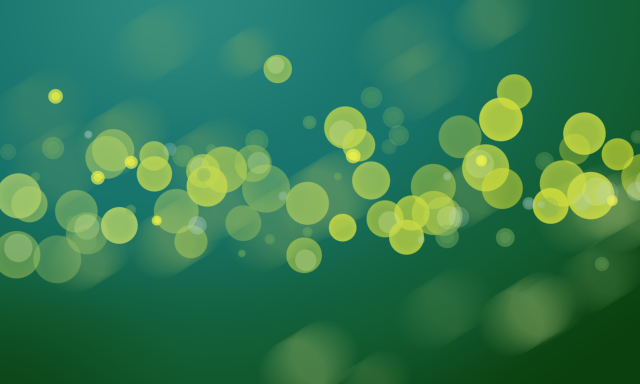
Reproduce this background procedurally as a WebGL 1 fragment shader.

```glsl
precision highp float;
// Yellow-green bokeh discs and motion-blurred lights over a teal to dark green gradient.

uniform vec2 u_resolution;

const int STREAK_COUNT = 24;
const int LARGE_COUNT = 44;
const int SMALL_COUNT = 46;
const float GOLDEN = 0.618034;

float hash(float id, float channel) {
    return fract(sin(id * 127.1 + channel * 311.7) * 43758.5453);
}

// Evenly spread across the width, gathered around a horizontal band.
vec2 scatter(float id, float seed, float aspect, float spread) {
    float x = fract(id * GOLDEN + seed * 0.37) + 0.03 * (hash(id, seed) - 0.5);
    float y = hash(id, seed + 1.0) + hash(id, seed + 2.0) - 1.0;
    return vec2(x * aspect, 0.53 + spread * y);
}

// Teal glow from the upper left, falling to deep green in the lower corners.
vec3 backdrop(vec2 p, float aspect) {
    float d = length((p - vec2(0.28 * aspect, 1.0)) * vec2(0.78, 1.0));
    vec3 color = mix(vec3(0.17, 0.54, 0.50), vec3(0.09, 0.46, 0.43), smoothstep(0.0, 0.5, d));
    color = mix(color, vec3(0.07, 0.37, 0.21), smoothstep(0.48, 0.95, d));
    color = mix(color, vec3(0.04, 0.25, 0.05), smoothstep(0.88, 1.3, d));
    float side = abs(p.x / aspect - 0.5) * 2.0;
    float corner = smoothstep(0.35, 1.0, side) * smoothstep(0.35, 0.0, p.y);
    return mix(color, vec3(0.04, 0.25, 0.06), 0.6 * corner);
}

float disc(vec2 q, float radius, float blur) {
    return 1.0 - smoothstep(radius - blur, radius + blur, length(q));
}

// Coverage of a disc smeared along a direction by +-reach.
float smearedDisc(vec2 q, float radius, float reach, vec2 direction) {
    float along = dot(q, direction);
    float across = dot(q, vec2(-direction.y, direction.x));
    float chord = sqrt(max(radius * radius - across * across, 0.0));
    float overlap = min(along + reach, chord) - max(along - reach, -chord);
    return clamp(overlap / (2.0 * reach), 0.0, 1.0);
}

vec3 addStreak(vec3 color, vec2 p, float id, float aspect) {
    vec2 center = scatter(id, 3.0, aspect, 0.55);
    float radius = mix(0.045, 0.095, sqrt(hash(id, 7.0)));
    float cover = smearedDisc(p - center, radius, radius * 0.62, normalize(vec2(0.85, 0.52)));
    // Faint steps, as from a stack of offset discs.
    cover = mix(cover, floor(cover * 12.0 + 0.5) / 12.0, 0.6);
    float opacity = mix(0.2, 0.52, hash(id, 8.0));
    return mix(color, vec3(0.52, 0.66, 0.38), cover * opacity);
}

vec3 addLargeDisc(vec3 color, vec2 p, float id, float aspect, float blur) {
    vec2 center = scatter(id, 11.0, aspect, 0.36);
    vec2 q = p - center;
    float radius = mix(0.036, 0.063, hash(id, 15.0));
    float warmth = clamp(center.x / aspect + 0.5 * (hash(id, 16.0) - 0.6), 0.0, 1.0);
    vec3 tint = mix(vec3(0.69, 0.82, 0.42), vec3(0.84, 0.88, 0.20), warmth);
    float opacity = mix(0.32, 0.93, hash(id, 17.0));
    float rim = 0.9 + 0.1 * smoothstep(0.5, 1.0, length(q) / radius);
    color = mix(color, tint, disc(q, radius, blur) * opacity * rim);

    // Some carry a paler inner disc.
    float angle = 6.2832 * hash(id, 18.0);
    vec2 offset = 0.3 * radius * vec2(cos(angle), sin(angle));
    float inner = disc(q - offset, radius * 0.6, blur) * step(0.6, hash(id, 19.0));
    return mix(color, vec3(0.86, 0.92, 0.62), inner * 0.3);
}

vec3 addSmallDisc(vec3 color, vec2 p, float id, float aspect, float blur) {
    vec2 q = p - scatter(id, 23.0, aspect, 0.33);
    float size = hash(id, 27.0);
    float radius = mix(0.008, 0.032, size);
    float kind = hash(id, 28.0);
    vec3 tint = vec3(0.50, 0.70, 0.38);
    float opacity = mix(0.25, 0.6, hash(id, 29.0));
    if (kind > 0.9) {
        tint = vec3(0.95, 0.96, 0.28);
        opacity = 0.85;
        radius = mix(0.012, 0.02, size);
    } else if (kind > 0.58) {
        tint = vec3(0.72, 0.84, 0.80);
        opacity *= 0.85;
    }
    float cover = 0.8 * disc(q, radius, blur) + 0.2 * disc(q, radius * 0.6, blur);
    return mix(color, tint, cover * opacity);
}

void main() {
    float aspect = u_resolution.x / u_resolution.y;
    vec2 p = gl_FragCoord.xy / u_resolution.y;
    float blur = max(0.8 / u_resolution.y, 0.0012);

    vec3 color = backdrop(p, aspect);
    for (int i = 0; i < STREAK_COUNT; i++) {
        color = addStreak(color, p, float(i) + 1.0, aspect);
    }
    for (int i = 0; i < LARGE_COUNT; i++) {
        color = addLargeDisc(color, p, float(i) + 1.0, aspect, blur);
    }
    for (int i = 0; i < SMALL_COUNT; i++) {
        color = addSmallDisc(color, p, float(i) + 1.0, aspect, blur);
    }
    gl_FragColor = vec4(color, 1.0);
}
```
